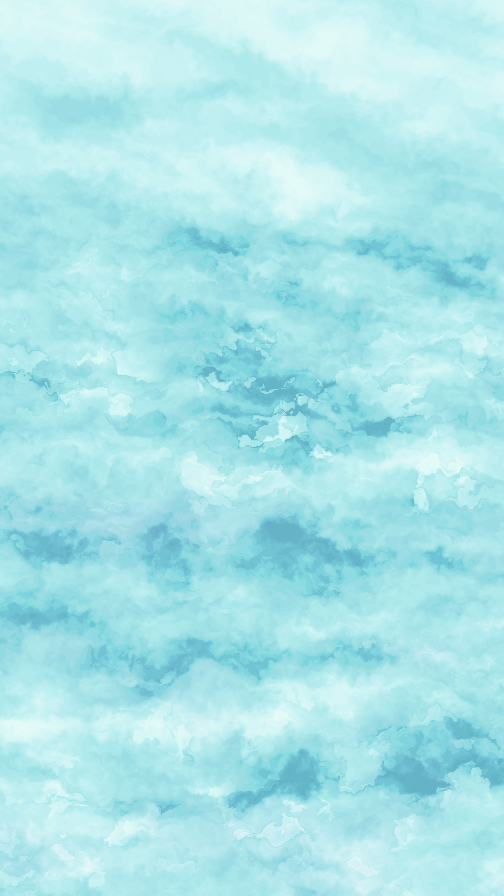
Write a Shadertoy shader that draws this texture.

```glsl
// Watercolour sea: layered turquoise washes with ragged pale flakes and pigment rims.

const int TONES = 8;
const vec3 PIGMENT[TONES] = vec3[TONES](
    vec3(.39, .71, .78), vec3(.45, .78, .84), vec3(.53, .86, .88), vec3(.60, .86, .89),
    vec3(.65, .90, .91), vec3(.73, .93, .94), vec3(.82, .96, .96), vec3(.89, .98, .97));
const float TONE_AT[TONES] = float[TONES](-.16, .02, .13, .24, .42, .68, .92, 1.2);

vec2 gradientAt(vec2 cell) {
    float angle = 6.2832 * fract(sin(dot(cell, vec2(127.1, 311.7))) * 43758.5);
    return vec2(cos(angle), sin(angle));
}

float gradientNoise(vec2 p) {
    vec2 i = floor(p), f = fract(p);
    vec2 u = f * f * f * (f * (f * 6. - 15.) + 10.);
    vec2 e = vec2(1, 0);
    float low = mix(dot(gradientAt(i), f), dot(gradientAt(i + e), f - e), u.x);
    float high = mix(dot(gradientAt(i + e.yx), f - e.yx), dot(gradientAt(i + 1.), f - 1.), u.x);
    return mix(low, high, u.y);
}

float fbm(vec2 p, int octaves) {
    float sum = 0., amplitude = .5;
    for (int i = 0; i < octaves; i++) {
        sum += amplitude * gradientNoise(p);
        p = mat2(1.6, 1.2, -1.2, 1.6) * p + 7.3;
        amplitude *= .5;
    }
    return sum;
}

// Octaves that keep the horizontal stretch of the brush
float streaks(vec2 p, vec2 scale, int octaves) {
    float sum = 0., amplitude = .5;
    for (int i = 0; i < octaves; i++) {
        sum += amplitude * gradientNoise(p * scale);
        scale *= vec2(2.1, 1.8);
        p += 3.7;
        amplitude *= .55;
    }
    return sum;
}

// Soft oval of paint, leaning by a slope
float wash(vec2 p, vec2 center, vec2 size, float slope) {
    vec2 d = p - center;
    d.y -= slope * d.x;
    d /= size;
    return exp(-dot(d, d));
}

// Uneven drying: partly merges tones into flat patches
float dryingSteps(float tone, float steps, float amount) {
    float s = tone * steps;
    float flatTone = (floor(s) + smoothstep(.35, .65, fract(s))) / steps;
    return mix(tone, flatTone, amount);
}

// Pale chip of bare paper: x is its fill, y the dark rim around it
vec2 flake(vec2 p, float threshold) {
    float height = fbm(p, 4) - threshold;
    return vec2(smoothstep(-.01, .015, height), exp(-abs(height + .022) * 60.));
}

vec3 pigmentRamp(float tone) {
    vec3 color = PIGMENT[0];
    for (int i = 1; i < TONES; i++) {
        float blend = (tone - TONE_AT[i - 1]) / (TONE_AT[i] - TONE_AT[i - 1]);
        color = mix(color, PIGMENT[i], clamp(blend, 0., 1.));
    }
    return color;
}

// Large dark and light areas of the composition
float composition(vec2 p) {
    float tone = .43 + .52 * smoothstep(.74, 1., p.y) + .16 * smoothstep(.2, .0, p.y);
    tone -= .42 * wash(p, vec2(.24, .73), vec2(.09, .025), .0);
    tone -= .32 * wash(p, vec2(.44, .71), vec2(.14, .028), -.35);
    tone -= .32 * wash(p, vec2(.20, .89), vec2(.13, .018), .1);
    tone -= .30 * wash(p, vec2(.26, .58), vec2(.07, .025), -.2);
    tone -= .26 * wash(p, vec2(.27, .39), vec2(.24, .03), .0);
    tone -= .45 * wash(p, vec2(.05, .31), vec2(.11, .025), -.1);
    tone -= .34 * wash(p, vec2(.26, .26), vec2(.16, .02), -.05);
    tone -= .52 * wash(p, vec2(.32, .14), vec2(.05, .028), .0);
    tone -= .52 * wash(p, vec2(.48, .14), vec2(.13, .035), .15);
    tone += .32 * wash(p, vec2(.20, .81), vec2(.22, .035), -.15);
    tone += .38 * wash(p, vec2(.50, .50), vec2(.07, .022), .0);
    tone += .34 * wash(p, vec2(.36, .22), vec2(.12, .03), .1);
    tone += .36 * wash(p, vec2(.05, .18), vec2(.09, .03), .0);
    tone += .40 * wash(p, vec2(.35, .075), vec2(.06, .015), .0);
    return tone;
}

void mainImage(out vec4 fragColor, in vec2 fragCoord) {
    vec2 p = fragCoord / iResolution.y;

    // Ragged paper grain bends every edge
    vec2 bend = vec2(fbm(p * 11., 4), fbm(p * 11. + 31., 4));
    vec2 grain = vec2(fbm(p * 75., 3), fbm(p * 75. + 17., 3));
    vec2 q = p + .045 * bend + .016 * grain;

    // Washes and tilted brush strokes
    float calm = smoothstep(.7, .95, p.y);
    vec2 brush = q + vec2(0, .25 * q.x * smoothstep(.4, .8, p.y));
    float tone = composition(q);
    tone += .85 * streaks(brush + 2.3, vec2(4., 11.), 4);
    tone += .60 * streaks(brush + 9.1, vec2(8., 36.), 3) * (1. - .5 * calm);
    tone += .65 * fbm(q * vec2(14., 24.) + 5., 4) * (1. - .7 * calm);

    // Crisp pale flakes, thin dark rims and glazes in the broken water
    float broken = wash(p, vec2(.28, .54), vec2(.55, .15), -.05)
                 + .8 * wash(p, vec2(.3, .1), vec2(.5, .16), .1);
    float opacity = smoothstep(-.2, .12, fbm(p * 9. + 63., 2));
    vec2 large = flake(q * vec2(11., 19.) + 41., .12);
    vec2 small = flake(q * vec2(22., 36.) + 57., .14);
    tone += broken * opacity * (.42 * large.x + .34 * small.x);
    tone -= broken * opacity * (.22 * large.y + .12 * small.y);
    float glaze = fbm(q * vec2(8., 17.) + 83., 3);
    tone -= .24 * broken * smoothstep(.08, .11, glaze);

    tone = dryingSteps(tone + .28 * grain.x * (1. - .6 * calm), 11., .65);
    vec3 color = pigmentRamp(tone);

    // Lilac bleeds into the lower water
    float lilac = .35 * smoothstep(-.05, .2, fbm(q * vec2(4., 8.) + 23., 3)) * smoothstep(.5, .4, p.y)
                + .8 * wash(q, vec2(.16, .41), vec2(.1, .04), .1);
    color += lilac * vec3(.03, -.028, .005);
    fragColor = vec4(clamp(color, 0., 1.), 1);
}
```
